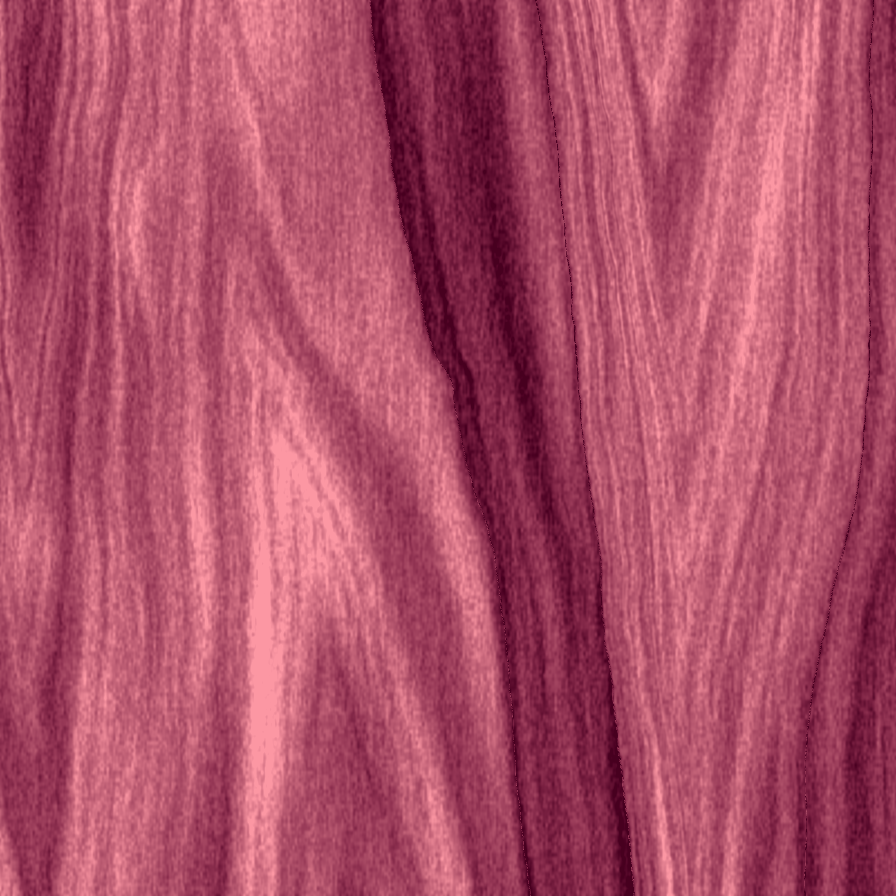
A Shadertoy shader for this texture:

```glsl
// Rose-tinted wood veneer: a grain height field is built per region between three
// dark veins, its level lines are coloured as growth bands (V figures and an arch),
// then broad stains, stretched fibres and fine pores are laid over it.
#define BASE_TONE 0.60
#define BAND_CONTRAST 1.15
#define FIBRE_CONTRAST 0.26
#define PORE_CONTRAST 0.40
#define VEIN_DEPTH 0.50
#define WARP 0.022

float hash(vec2 cell) {
    vec3 q = fract(vec3(cell.xyx) * 0.1031);
    q += dot(q, q.yzx + 33.33);
    return fract((q.x + q.y) * q.z);
}

float noise(vec2 p) {
    vec2 i = floor(p), f = fract(p);
    f = f * f * (3.0 - 2.0 * f);
    return mix(mix(hash(i), hash(i + vec2(1, 0)), f.x),
               mix(hash(i + vec2(0, 1)), hash(i + vec2(1, 1)), f.x), f.y);
}

// Soft elliptical stain, sheared sideways by slant.
float stain(vec2 p, vec2 center, vec2 size, float slant) {
    vec2 d = p - center;
    d.x -= slant * d.y;
    d /= size;
    return exp(-dot(d, d));
}

// Dark line with a separate fall-off on each side.
float vein(float s, float leftWidth, float rightWidth) {
    return exp(-abs(s) / (s < 0.0 ? leftWidth : rightWidth));
}

// Vein paths: x as a function of height.
float veinA(float y) {
    float kink = (y - 0.575) / 0.022;
    return 0.595 - 0.1 * y - 0.075 * smoothstep(0.35, 0.8, y) + 0.008 * exp(-kink * kink);
}
float veinB(float y) { return 0.70 - 0.07 * y - 0.025 * y * y; }
float veinC(float y) { return 0.908 + 0.067 * smoothstep(0.1, 0.7, y); }

// Left region: upward V at the border, blending into a downward-opening arch.
float leftGrain(vec2 p, float a) {
    float dV = length(vec2(p.x - 0.035, 0.012));
    float vFigure = dV - 0.2 * p.y * exp(-dV / 0.08);
    float side = p.x - a + 0.2;
    float arch = length(vec2(side, 0.016)) + 0.16 * p.y * (1.0 - smoothstep(0.05, 0.2, side));
    float eye = 0.05 * stain(p, vec2(0.14, 0.75), vec2(0.03, 0.12), 0.0);
    return mix(vFigure, 0.35 - arch, smoothstep(0.08, 0.32, p.x)) + eye;
}

// Right region: lopsided V whose arms settle along the neighbouring veins.
float rightGrain(vec2 p, float b, float c) {
    float t = (p.x - b) / (c - b);
    float d = t - 0.33;
    float arm = length(vec2(d < 0.0 ? d * 2.2 : d, 0.03));
    float edge = smoothstep(0.0, 0.3, t) * (1.0 - smoothstep(0.6, 1.0, t));
    return 0.32 * (arm - 0.6 * (p.y - 0.27) * edge);
}

float growthBands(float g, float y) {
    float bands = 0.42 * noise(vec2(g * 24.0, y * 1.2))
                + 0.33 * noise(vec2(g * 52.0 + 17.0, y * 1.8))
                + 0.25 * noise(vec2(g * 110.0 + 41.0, y * 3.0));
    float thinLine = pow(noise(vec2(g * 62.0 + 73.0, y * 1.5)), 5.0);
    return (bands - 0.5) * BAND_CONTRAST - 0.34 * (thinLine - 0.16);
}

float broadStains(vec2 p) {
    float s = 0.22 * stain(p, vec2(0.28, 0.36), vec2(0.10, 0.22), 0.0);
    s += 0.20 * stain(p, vec2(0.37, 0.44), vec2(0.035, 0.12), -0.2);
    s += 0.30 * stain(p, vec2(0.302, 0.20), vec2(0.014, 0.17), -0.02);
    s += 0.20 * stain(p, vec2(0.18, 0.10), vec2(0.035, 0.22), 0.15);
    s += 0.26 * stain(p, vec2(0.14, 0.75), vec2(0.024, 0.10), 0.0);
    s += 0.20 * stain(p, vec2(0.04, 0.39), vec2(0.06, 0.07), 0.0);
    s += 0.18 * stain(p, vec2(0.27, 0.90), vec2(0.02, 0.16), 0.0);
    s += 0.28 * stain(p, vec2(0.88, 0.85), vec2(0.022, 0.20), 0.2);
    s += 0.18 * stain(p, vec2(0.53, 0.28), vec2(0.018, 0.18), -0.2);
    s -= 0.42 * stain(p, vec2(0.04, 0.80), vec2(0.035, 0.22), 0.0);
    s -= 0.32 * stain(p, vec2(0.40, 0.10), vec2(0.055, 0.22), 0.0);
    s -= 0.18 * stain(p, vec2(0.84, 0.10), vec2(0.05, 0.15), 0.0);
    return s;
}

vec3 woodColor(float tone) {
    vec3 shades[6] = vec3[6](vec3(0.35, 0.04, 0.17), vec3(0.47, 0.12, 0.25),
        vec3(0.58, 0.21, 0.33), vec3(0.67, 0.30, 0.40),
        vec3(0.78, 0.40, 0.48), vec3(0.91, 0.52, 0.58));
    float k = clamp(tone, -0.12, 1.12) * 5.0;
    int i = int(clamp(floor(k), 0.0, 4.0));
    return mix(shades[i], shades[i + 1], k - float(i));
}

void mainImage(out vec4 fragColor, in vec2 fragCoord) {
    vec2 uv = fragCoord / iResolution.xy;

    // Wavering of the grain, from broad bends to small ripples.
    vec2 p = uv;
    p.x += WARP * (noise(uv * vec2(7.0, 4.0)) - 0.5);
    p.x += 0.35 * WARP * (noise(uv * vec2(22.0, 13.0) + 9.0) - 0.5);
    p.x += 0.10 * WARP * (noise(uv * vec2(80.0, 60.0) + 5.0) - 0.5);

    // Grain field and ground tone of the four regions.
    float a = veinA(p.y), b = veinB(p.y), c = veinC(p.y);
    vec3 inside = smoothstep(-0.001, 0.001, p.x - vec3(a, b, c));
    float grain = leftGrain(p, a);
    grain = mix(grain, 0.6 + 0.16 * (p.x - a) / (b - a), inside.x);
    grain = mix(grain, 1.2 + rightGrain(p, b, c), inside.y);
    grain = mix(grain, 1.9 + p.x - c, inside.z);
    float tone = BASE_TONE - 0.10 * inside.x + 0.15 * inside.y - 0.22 * inside.z;

    tone += growthBands(grain, p.y) + broadStains(p);
    tone -= VEIN_DEPTH * (vein(p.x - a, 0.007, 0.016) + vein(p.x - b, 0.026, 0.005)
                        + vein(p.x - c, 0.007, 0.018));

    // Long fibres, then short pores.
    float fibre = 0.6 * noise(vec2(p.x * 210.0, uv.y * 9.0)) + 0.4 * noise(vec2(p.x * 330.0, uv.y * 28.0));
    float pores = 0.5 * noise(uv * vec2(400.0, 130.0)) + 0.5 * noise(uv * vec2(290.0, 240.0) + 31.0);
    tone += FIBRE_CONTRAST * (fibre - 0.5) + PORE_CONTRAST * (pores - 0.5);

    fragColor = vec4(woodColor(tone), 1.0);
}
```
